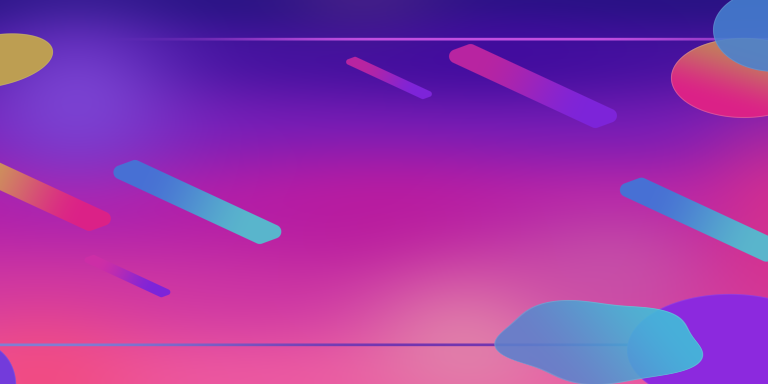
This background is drawn by a Shadertoy shader. Its source:

```glsl
// Soft elliptical light blended over a colour
vec3 addGlow(vec3 base, vec2 p, vec2 centre, vec2 radii, vec3 tint, float strength) {
    vec2 d = (p - centre) / radii;
    return mix(base, tint, strength * exp(-dot(d, d)));
}

// Signed distance to a parallelogram with horizontal long sides
float sdParallelogram(vec2 p, float halfWidth, float halfHeight, float skew) {
    vec2 e = vec2(skew, halfHeight);
    p = p.y < 0.0 ? -p : p;
    vec2 w = p - e;
    w.x -= clamp(w.x, -halfWidth, halfWidth);
    vec2 d = vec2(dot(w, w), -w.y);
    float s = p.x * e.y - p.y * e.x;
    p = s < 0.0 ? -p : p;
    vec2 v = p - vec2(halfWidth, 0.0);
    v -= e * clamp(dot(v, e) / dot(e, e), -1.0, 1.0);
    d = min(d, vec2(dot(v, v), halfWidth * halfHeight - abs(s)));
    return -sqrt(d.x) * sign(d.y);
}

// Approximate distance to an ellipse with a two- and five-lobed outline
float sdBlob(vec2 p, vec2 centre, vec2 radii, float wobble) {
    vec2 d = p - centre;
    vec2 q = d / radii;
    float angle = atan(q.y, q.x + 1e-5);
    float rim = 1.0 + wobble * (cos(5.0 * angle + 2.35) + cos(2.0 * angle + 1.22) - 0.5);
    float k = length(q);
    return k * (k - rim) / max(length(d / (radii * radii)), 1e-4);
}

float coverage(float dist, float pixel) {
    return 1.0 - smoothstep(-0.7 * pixel, 0.7 * pixel, dist);
}

// Rounded slanted bar, coloured along its length
vec3 drawBar(vec3 base, vec2 p, vec2 centre, vec2 halfSize, vec3 startCol, vec3 endCol, float pixel) {
    vec2 axis = vec2(0.907, -0.421);
    vec2 d = p - centre;
    vec2 q = vec2(dot(d, axis), dot(d, vec2(-axis.y, axis.x)));
    float inner = 0.44 * halfSize.y;
    float dist = sdParallelogram(q, halfSize.x, inner, inner) - 0.56 * halfSize.y;
    vec3 tint = mix(startCol, endCol, smoothstep(-0.8, 0.8, q.x / halfSize.x));
    return mix(base, tint, coverage(dist, pixel));
}

// Translucent fill with a faint bright rim
vec3 drawBlob(vec3 base, float dist, vec3 fill, float alpha, float rimAlpha, float pixel) {
    vec3 col = mix(base, fill, alpha * coverage(dist, pixel));
    float rim = coverage(abs(dist + 0.001) - 0.0012, pixel);
    return mix(col, mix(fill, vec3(0.85, 0.9, 0.85), 0.5), rimAlpha * rim);
}

vec3 backdrop(vec2 p) {
    vec3 col = mix(vec3(0.92, 0.34, 0.63), vec3(0.81, 0.22, 0.64), smoothstep(0.0, 0.25, p.y));
    col = mix(col, vec3(0.70, 0.12, 0.66), smoothstep(0.2, 0.48, p.y));
    col = mix(col, vec3(0.46, 0.11, 0.71), smoothstep(0.46, 0.7, p.y));
    col = mix(col, vec3(0.27, 0.07, 0.62), smoothstep(0.65, 0.87, p.y));
    col = mix(col, vec3(0.16, 0.07, 0.52), smoothstep(0.85, 1.0, p.y));
    col = addGlow(col, p, vec2(0.20, 0.74), vec2(0.27, 0.22), vec3(0.49, 0.28, 0.84), 0.85);
    col = addGlow(col, p, vec2(1.25, 0.86), vec2(0.40, 0.12), vec3(0.25, 0.03, 0.62), 0.6);
    col = addGlow(col, p, vec2(0.95, 1.02), vec2(0.22, 0.12), vec3(0.32, 0.15, 0.54), 0.6);
    col = addGlow(col, p, vec2(1.00, 0.42), vec2(0.35, 0.17), vec3(0.73, 0.09, 0.60), 0.6);
    col = addGlow(col, p, vec2(1.22, 0.10), vec2(0.28, 0.20), vec3(0.88, 0.52, 0.67), 0.85);
    col = addGlow(col, p, vec2(1.60, 0.30), vec2(0.28, 0.18), vec3(0.77, 0.36, 0.66), 0.6);
    col = addGlow(col, p, vec2(0.10, 0.00), vec2(0.28, 0.20), vec3(0.95, 0.28, 0.48), 0.75);
    return addGlow(col, p, vec2(2.05, 0.40), vec2(0.22, 0.30), vec3(0.85, 0.20, 0.54), 0.8);
}

void mainImage(out vec4 fragColor, in vec2 fragCoord) {
    vec2 p = fragCoord / iResolution.y;
    float pixel = 1.0 / iResolution.y;
    vec3 col = backdrop(p);

    // Horizontal light lines
    float topFade = smoothstep(0.25, 1.0, p.x) * (1.0 - 0.4 * smoothstep(1.5, 2.0, p.x));
    col = mix(col, vec3(0.76, 0.31, 0.88), topFade * coverage(abs(p.y - 0.898) - 0.0035, pixel));
    vec3 lowLine = mix(vec3(0.45, 0.52, 0.86), vec3(0.40, 0.18, 0.69), smoothstep(0.1, 1.1, p.x));
    col = mix(col, lowLine, 0.9 * coverage(abs(p.y - 0.102) - 0.0035, pixel));

    // Slanted bars
    vec2 large = vec2(0.200, 0.0325);
    vec2 small = vec2(0.106, 0.0135);
    vec3 blue = vec3(0.28, 0.44, 0.83);
    vec3 aqua = vec3(0.35, 0.71, 0.80);
    vec3 magenta = vec3(0.72, 0.14, 0.63);
    vec3 violet = vec3(0.49, 0.14, 0.85);
    vec3 gold = vec3(0.80, 0.62, 0.34);
    vec3 rose = vec3(0.86, 0.13, 0.53);
    col = drawBar(col, p, vec2(0.514, 0.474), large, blue, aqua, pixel);
    col = drawBar(col, p, vec2(1.833, 0.428), large, blue, aqua, pixel);
    col = drawBar(col, p, vec2(1.388, 0.776), large, magenta, violet, pixel);
    col = drawBar(col, p, vec2(0.070, 0.508), large, gold, rose, pixel);
    col = drawBar(col, p, vec2(1.013, 0.797), small, magenta, violet, pixel);
    col = drawBar(col, p, vec2(0.332, 0.281), small, vec3(0.80, 0.18, 0.65), violet, pixel);

    // Left blobs
    vec2 tilted = p - vec2(0.0, 0.15 * p.x);
    col = drawBlob(col, sdBlob(tilted, vec2(-0.021, 0.844), vec2(0.159, 0.068), 0.0), vec3(0.74, 0.62, 0.32), 1.0, 0.3, pixel);
    col = drawBlob(col, sdBlob(p, vec2(-0.052, -0.003), vec2(0.094, 0.109), 0.0), vec3(0.45, 0.23, 0.86), 1.0, 0.2, pixel);

    // Upper right blobs
    vec3 sunset = mix(rose, vec3(0.76, 0.50, 0.36), smoothstep(-0.08, 0.1, p.y - 0.797 + 0.3 * (p.x - 1.9)));
    col = drawBlob(col, sdBlob(p, vec2(1.9375, 0.797), vec2(0.19, 0.104), 0.0), sunset, 1.0, 0.5, pixel);
    col = drawBlob(col, sdBlob(p, vec2(2.018, 0.922), vec2(0.161, 0.109), 0.0), vec3(0.27, 0.51, 0.82), 0.86, 0.3, pixel);

    // Lower right blobs
    col = drawBlob(col, sdBlob(p, vec2(1.901, 0.0885), vec2(0.268, 0.146), 0.0), vec3(0.55, 0.16, 0.87), 1.0, 0.2, pixel);
    vec3 sea = mix(vec3(0.36, 0.50, 0.80), vec3(0.24, 0.76, 0.85), smoothstep(1.35, 1.82, p.x + 0.8 * (p.y - 0.1)));
    col = drawBlob(col, sdBlob(p, vec2(1.5625, 0.109), vec2(0.266, 0.112), 0.057), sea, 0.88, 0.35, pixel);

    fragColor = vec4(col, 1.0);
}
```
